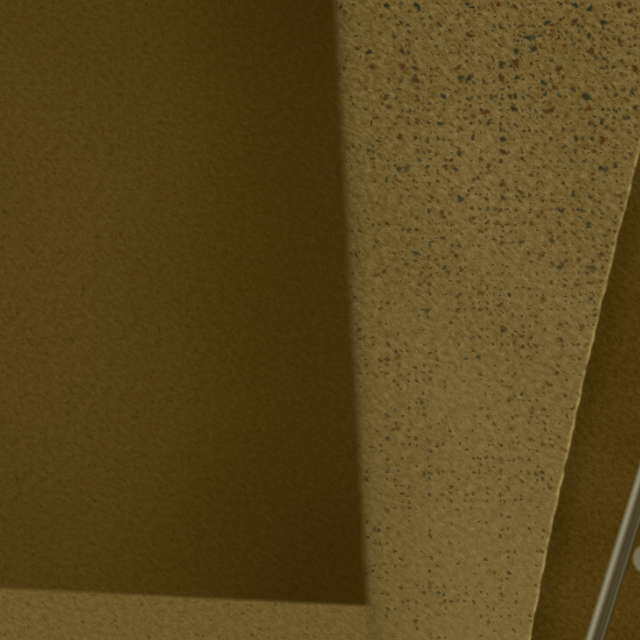
Reproduce this texture procedurally as a three.js fragment shader.

```glsl
// Speckled ochre plaster: a shaded recess on the left, a lit tapering beam,
// a ledge below and a dark wall with a metal rail on the right.
// Soft edge masks layer the planes; gradient noise and jittered cells add grain.
varying vec2 vUv;

const vec3 RECESS_LIGHT = vec3(0.335, 0.257, 0.085);
const vec3 RECESS_DARK = vec3(0.228, 0.164, 0.030);
const vec3 BEAM_SHADE = vec3(0.400, 0.325, 0.150);
const vec3 BEAM_LIGHT = vec3(0.472, 0.392, 0.210);
const vec3 LEDGE = vec3(0.425, 0.345, 0.165);
const vec3 WALL = vec3(0.300, 0.222, 0.050);
const vec3 RIM = vec3(0.620, 0.540, 0.330);
const vec3 SPECK_GREEN = vec3(0.150, 0.155, 0.085);
const vec3 SPECK_RUST = vec3(0.285, 0.150, 0.050);

float hash(vec2 p) {
  vec3 q = fract(p.xyx * vec3(0.1031, 0.1030, 0.0973));
  q += dot(q, q.yzx + 33.33);
  return fract((q.x + q.y) * q.z);
}

vec2 gradient(vec2 cell) {
  float angle = 6.28319 * hash(cell);
  return vec2(cos(angle), sin(angle));
}

float gradientNoise(vec2 p) {
  vec2 i = floor(p), f = fract(p);
  vec2 u = f * f * f * (f * (f * 6.0 - 15.0) + 10.0);
  vec2 e = vec2(1.0, 0.0);
  float low = mix(dot(gradient(i), f), dot(gradient(i + e), f - e), u.x);
  float high = mix(dot(gradient(i + e.yx), f - e.yx),
                   dot(gradient(i + 1.0), f - 1.0), u.x);
  return mix(low, high, u.y);
}

// Smooth mask: 1 where d is positive.
float side(float d, float blur) {
  return smoothstep(-blur, blur, d);
}

float band(float d, float width) {
  return exp(-d * d / (width * width));
}

// Rough grain: three turned octaves, drawn out along a falling diagonal.
float grain(vec2 p, float scale) {
  vec2 q = vec2(0.65 * p.x - 0.55 * p.y, 0.9 * p.x + 1.1 * p.y) * scale;
  float sum = 0.0, weight = 0.6;
  for (int i = 0; i < 3; i++) {
    sum += weight * gradientNoise(q);
    q = mat2(1.65, 0.45, -0.45, 1.65) * q + 17.3;
    weight *= 0.85;
  }
  return sum;
}

// Ragged chips, one per occupied cell: x is coverage, y picks the hue.
vec2 chips(vec2 p, float scale, float density, float size) {
  vec2 q = p * scale;
  q += 0.3 * vec2(gradientNoise(q * 1.7), gradientNoise(q * 1.7 + 19.0));
  vec2 cell = floor(q);
  vec2 center = 0.3 + 0.4 * vec2(hash(cell + 7.0), hash(cell + 41.0));
  vec2 d = fract(q) - center;
  d = vec2(d.x + 0.5 * d.y, d.y - 0.3 * d.x);
  float radius = size * mix(0.5, 1.15, hash(cell + 83.0));
  float cover = 1.0 - smoothstep(radius * 0.2, radius * 1.4, length(d));
  return vec2(cover * step(hash(cell), density), hash(cell + 131.0));
}

vec3 addChips(vec3 color, vec2 chip, float strength) {
  vec3 tint = mix(SPECK_GREEN, SPECK_RUST, smoothstep(0.35, 0.75, chip.y));
  return mix(color, tint, chip.x * strength);
}

vec3 recessColor(vec2 p) {
  float shade = smoothstep(0.08, 0.54, p.x) * 0.75;
  shade += 0.30 * (1.0 - smoothstep(0.05, 0.40, p.y));
  shade += 0.20 * smoothstep(0.75, 1.0, p.y);
  shade += 0.10 * gradientNoise(p * 5.0);
  vec3 color = mix(RECESS_LIGHT, RECESS_DARK, clamp(shade, 0.0, 1.0));
  color += 0.048 * grain(p, 100.0) * mix(1.0, 0.6, shade);
  color = addChips(color, chips(p, 90.0, 0.35, 0.24), 0.25);
  return addChips(color, chips(p + 3.0, 50.0, 0.22, 0.18), 0.32);
}

vec3 beamColor(vec2 p, float fromLeft) {
  float light = 0.58 + 0.30 * smoothstep(0.0, 0.20, fromLeft) - 0.38 * p.y;
  light += 0.30 * gradientNoise(p * 6.0);
  vec3 color = mix(BEAM_SHADE, BEAM_LIGHT, clamp(light, 0.0, 1.0));
  color += mix(0.065, 0.120, p.y) * grain(p, 85.0);
  float cluster = gradientNoise(p * 9.0 + 4.0);
  float density = 0.10 + 0.36 * p.y * smoothstep(0.0, 0.20, fromLeft) + 0.35 * cluster;
  color = addChips(color, chips(p, 90.0, density + 0.15, 0.30), 0.50);
  color = addChips(color, chips(p + 7.0, 62.0, density, 0.27), 0.25 + 0.35 * p.y);
  return addChips(color, chips(p + 5.0, 44.0, density, 0.14 + 0.14 * p.y),
                  0.20 + 0.65 * p.y);
}

vec3 railColor(float across) {
  vec3 color = mix(vec3(0.41, 0.38, 0.28), vec3(0.22, 0.19, 0.10), side(across - 0.62, 0.3));
  color += 0.16 * band(across - 0.20, 0.12) - 0.10 * band(across - 0.48, 0.12);
  return color + 0.12 * band(across - 0.85, 0.09);
}

void main() {
  vec2 p = vUv;
  float fromLeft = p.x - (0.576 - 0.053 * p.y) + 0.002 * gradientNoise(p * 40.0);
  float wobble = 0.0025 * gradientNoise(vec2(p.y * 45.0, 2.3));
  float fromRight = p.x - (0.828 + 0.19 * p.y + 0.045 * p.y * p.y) + wobble;
  float belowLedge = 0.081 - 0.048 * p.x - p.y;

  // Recess and the ledge under it
  vec3 color = recessColor(p);
  vec3 ledge = LEDGE + 0.065 * grain(p, 95.0);
  ledge = addChips(ledge, chips(p + 9.0, 80.0, 0.3, 0.24), 0.30);
  color = mix(color, ledge, side(belowLedge, 0.0045));

  // Lit beam with a softly turned left edge
  vec3 beam = beamColor(p, fromLeft);
  beam *= 1.0 - 0.14 * band(fromLeft, 0.02);
  color = mix(color, beam, side(fromLeft - 0.001, 0.009));

  // Wall, rail and round fitting
  vec3 wall = WALL + 0.06 * grain(p, 95.0) + 0.03 * gradientNoise(p * 9.0);
  wall *= 0.88 + 0.12 * smoothstep(0.0, 0.05, fromRight);
  wall = addChips(wall, chips(p + 2.0, 65.0, 0.3, 0.22), 0.4);
  float across = (p.x - 0.914 - 0.31 * p.y) / 0.031;
  wall = mix(wall, railColor(across), side(across, 0.09) * side(1.0 - across, 0.09));
  float disc = 0.014 - length((p - vec2(1.003, 0.127)) * vec2(1.0, 0.7));
  wall = mix(wall, vec3(0.46, 0.43, 0.32), side(disc, 0.003));
  color = mix(color, wall, side(fromRight, 0.0022));

  // Thin, broken bright rim
  float worn = 0.55 + 0.8 * gradientNoise(p * 50.0) + 0.4 * gradientNoise(p * 120.0);
  float rim = band(fromRight + 0.002, 0.0027) * worn;
  color = mix(color, RIM, clamp(rim, 0.0, 1.0));
  gl_FragColor = vec4(color, 1.0);
}
```
